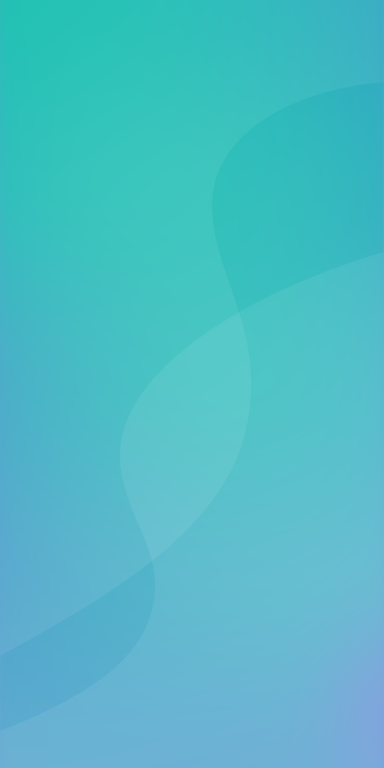
Reproduce this background procedurally as a WebGL 2 fragment shader.

```glsl
#version 300 es
precision highp float;

uniform vec2 u_resolution;
out vec4 fragColor;

// Five evenly spaced colour stops, eased between neighbours
vec3 ramp(float t, vec3 a, vec3 b, vec3 c, vec3 d, vec3 e) {
    vec3 stops[5] = vec3[5](a, b, c, d, e);
    float s = clamp(t, 0.0, 1.0) * 4.0;
    int i = min(int(s), 3);
    float f = s - float(i);
    return mix(stops[i], stops[i + 1], mix(f, smoothstep(0.0, 1.0, f), 0.4));
}

// Smooth horizontal blend passing through three colours
vec3 blendAcross(float x, vec3 left, vec3 middle, vec3 right) {
    return left * (1.0 - x) * (1.0 - 2.0 * x)
         + middle * 4.0 * x * (1.0 - x)
         + right * x * (2.0 * x - 1.0);
}

vec2 bezier(vec2 a, vec2 b, vec2 c, vec2 d, float t) {
    float s = 1.0 - t;
    return s * s * s * a + 3.0 * s * s * t * b + 3.0 * s * t * t * c + t * t * t * d;
}

vec2 bezierTangent(vec2 a, vec2 b, vec2 c, vec2 d, float t) {
    float s = 1.0 - t;
    return s * s * (b - a) + 2.0 * s * t * (c - b) + t * t * (d - c);
}

// Approximate signed distance to a curve that descends steadily; positive on its right
float sideOf(vec2 p, vec2 a, vec2 b, vec2 c, vec2 d) {
    float low = 0.0, high = 1.0;
    for (int i = 0; i < 18; i++) {
        float t = 0.5 * (low + high);
        if (bezier(a, b, c, d, t).y < p.y) low = t;
        else high = t;
    }
    float t = 0.5 * (low + high);
    vec2 tangent = normalize(bezierTangent(a, b, c, d, t));
    return (p.x - bezier(a, b, c, d, t).x) * tangent.y;
}

// Three joined curves: a bulge to the left, a waist, and a sweep to the lower left
float ribbonSide(vec2 p, vec2 start, vec2 c1, vec2 c2, vec2 leftmost, vec2 c3,
                 vec2 c4, vec2 rightmost, vec2 c5, vec2 c6, vec2 end) {
    if (p.y < leftmost.y) return sideOf(p, start, c1, c2, leftmost);
    if (p.y < rightmost.y) return sideOf(p, leftmost, c3, c4, rightmost);
    return sideOf(p, rightmost, c5, c6, end);
}

float coverage(float distance, float pixel) {
    return smoothstep(-0.75 * pixel, 0.75 * pixel, distance);
}

vec3 backdrop(vec2 p) {
    float t = p.y * 0.5;
    vec3 left = ramp(t, vec3(0.13, 0.757, 0.706), vec3(0.19, 0.747, 0.737),
        vec3(0.29, 0.684, 0.784), vec3(0.353, 0.667, 0.808), vec3(0.424, 0.69, 0.831));
    vec3 middle = ramp(t, vec3(0.18, 0.75, 0.729), vec3(0.243, 0.776, 0.745),
        vec3(0.29, 0.769, 0.769), vec3(0.38, 0.737, 0.808), vec3(0.431, 0.69, 0.839));
    vec3 right = ramp(t, vec3(0.235, 0.682, 0.769), vec3(0.255, 0.722, 0.769),
        vec3(0.337, 0.745, 0.8), vec3(0.416, 0.737, 0.824), vec3(0.463, 0.675, 0.839));
    return blendAcross(p.x, left, middle, right);
}

void main() {
    // Width spans 0 to 1, depth from the top spans 0 to 2
    vec2 uv = gl_FragCoord.xy / u_resolution;
    vec2 p = vec2(uv.x, 2.0 * (1.0 - uv.y));
    float pixel = 1.0 / u_resolution.x;
    vec3 color = backdrop(p);

    // Violet glow at the lower right
    vec2 glowOffset = (p - vec2(1.03, 1.86)) / vec2(0.16, 0.22);
    color = mix(color, vec3(0.53, 0.63, 0.88), 0.8 * exp(-dot(glowOffset, glowOffset)));

    // Shaded ribbon
    float shade = ribbonSide(p, vec2(1.0, 0.2135), vec2(0.755, 0.234), vec2(0.552, 0.352),
        vec2(0.552, 0.534), vec2(0.552, 0.69), vec2(0.6536, 0.807), vec2(0.6536, 1.0026),
        vec2(0.6536, 1.315), vec2(0.39, 1.497), vec2(0.0, 1.708));
    color -= vec3(0.052, 0.02, 0.016) * coverage(shade, pixel);

    // Pale ribbon
    float light = ribbonSide(p, vec2(1.0, 0.656), vec2(0.612, 0.771), vec2(0.3125, 0.977),
        vec2(0.3125, 1.185), vec2(0.3125, 1.315), vec2(0.4036, 1.406), vec2(0.4036, 1.523),
        vec2(0.4036, 1.706), vec2(0.234, 1.81), vec2(0.0, 1.904));
    color = mix(color, vec3(1.0), 0.075 * coverage(light, pixel));

    // Faint blue rim along both sides
    float rim = exp(-min(p.x, 1.0 - p.x) / 0.012);
    color = mix(color, vec3(0.42, 0.6, 0.85), 0.12 * rim);

    fragColor = vec4(color, 1.0);
}
```
